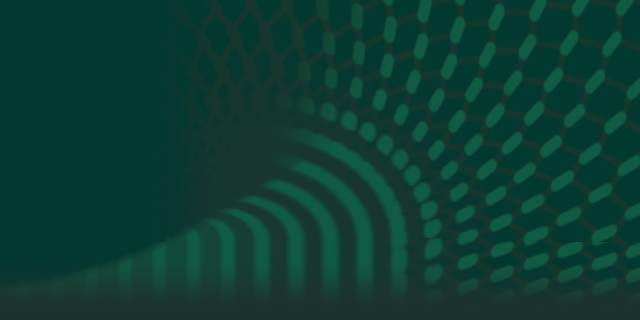
Reproduce this background procedurally as a WebGL 2 fragment shader.

```glsl
#version 300 es
precision highp float;
// A flared tunnel of hexagonal mesh, lit green on its radial bonds.
// Each pixel is mapped to a ring position and an angle on nested ellipses,
// then a honeycomb of pills and struts is drawn in that curved space.
uniform vec2 u_resolution;
out vec4 fragColor;

// Colours
const vec3 DEEP_TEAL = vec3(0.005, 0.218, 0.190);
const vec3 STRUT_GREY = vec3(0.092, 0.215, 0.180);
const vec3 BOND_GREEN = vec3(0.060, 0.355, 0.262);
const vec3 FLOOR_GREY = vec3(0.110, 0.200, 0.178);

// Sizes, in canvas heights
const float AXIS_Y = 0.245;       // below this the rings run straight down
const float RING_STEP = 0.107;
const float RING_ORIGIN = 1.568;
const float ANGLE_STEP = 0.131;   // radians between bonds
const float ANGLE_PHASE = 0.157;
const float WALL_STEP = 0.078;    // bond spacing under the axis
const float BOND_RADIUS = 0.019;
const float STRUT_RADIUS = 0.011;
const float BOND_TILT = 0.35;

// Smooth ramp: near zero for negative x, near x for positive x
float softRamp(float x, float width) {
    return 0.5 * (x + sqrt(x * x + width * width));
}

// Radii of the ring whose right edge lies at s
vec2 ringRadii(float s) {
    return vec2(softRamp(s - 0.828, 0.286), 1.03 * softRamp(s - 0.977, 0.3125));
}

// Point on the scale of ring s, where the ring has length one
vec2 toRing(vec2 p, float s) {
    vec2 radii = ringRadii(s);
    return (p - vec2(s - radii.x, AXIS_Y)) / radii;
}

// Finds the ring through p by bisection
float findRing(vec2 p) {
    if (p.y <= AXIS_Y) return p.x;
    float low = 0.0, high = 4.0;
    for (int i = 0; i < 18; i++) {
        float middle = 0.5 * (low + high);
        if (length(toRing(p, middle)) < 1.0) high = middle;
        else low = middle;
    }
    return 0.5 * (low + high);
}

float segmentDistance(vec2 p, vec2 a, vec2 b) {
    vec2 along = b - a;
    float h = clamp(dot(p - a, along) / dot(along, along), 0.0, 1.0);
    return length(p - a - along * h);
}

// Soft coverage of a shape with signed distance d
float cover(float d, float blur) {
    return 1.0 - smoothstep(-blur, blur, d);
}

void main() {
    vec2 p = gl_FragCoord.xy / u_resolution.y;
    float blur = max(0.0055, 0.75 / u_resolution.y);

    // Curved coordinates
    float s = findRing(p);
    vec2 unit = toRing(p, s);
    bool curved = p.y > AXIS_Y;
    float angle = curved ? atan(unit.y, unit.x) : 0.0;
    vec2 radii = ringRadii(s);
    float arc = curved ? ANGLE_STEP * mix(radii.y, radii.x, abs(sin(angle))) : WALL_STEP;
    float turn = (angle - ANGLE_PHASE) / ANGLE_STEP;
    if (!curved) turn += (p.y - AXIS_Y) / WALL_STEP;

    // Honeycomb cell: x along the ring, y across it
    float ring = (s - RING_ORIGIN) / RING_STEP;
    float index = round(ring);
    float offset = turn - 0.5 * mod(index + 1.0, 2.0);
    vec2 cell = vec2((offset - round(offset)) * arc, (ring - index) * RING_STEP);

    // Radial bonds, merging into solid bands near the throat
    float spread = smoothstep(1.08, 1.50, s);
    float halfLength = mix(0.006, 0.021, smoothstep(1.2, 1.75, s));
    vec2 bond = vec2((cell.x - BOND_TILT * cell.y) * spread, cell.y);
    float bondDistance = segmentDistance(bond, vec2(0.0, -halfLength), vec2(0.0, halfLength));
    float throat = 1.0 - smoothstep(1.0, 1.5, s);
    float bonds = cover(bondDistance - BOND_RADIUS, blur + 0.009 * throat);

    // Struts between bond ends of neighbouring rings
    vec2 elbow = vec2(0.25 * arc, 0.5 * RING_STEP);
    float strutDistance = segmentDistance(abs(cell), vec2(0.0, 0.021), elbow);
    float struts = cover(strutDistance - STRUT_RADIUS, blur * 1.3);

    // Where the mesh and its light show
    float lip = 0.1016 + 0.1 * p.x + 0.3456 * p.x * p.x;
    float underLip = smoothstep(-0.02, 0.025, lip - p.y);
    float meshMask = max(underLip, mix(0.06, 1.0, smoothstep(0.45, 0.72, p.x)));
    float facing = 1.0 - smoothstep(0.95, 1.55, angle);
    float light = max(underLip, facing * smoothstep(0.78, 1.04, p.x));
    light *= mix(0.75, 1.0, smoothstep(0.1, 0.6, p.x));

    // Layers from back to front
    float haze = 0.8 * (1.0 - smoothstep(1.15, 1.65, s)) * smoothstep(0.5, 0.8, p.x);
    haze = max(haze, underLip * (1.0 - smoothstep(0.9, 1.5, s)));
    vec3 color = mix(DEEP_TEAL, STRUT_GREY, haze * meshMask);
    color = mix(color, STRUT_GREY, max(struts, bonds) * meshMask * 0.9);
    float glow = 0.5 * underLip * (1.0 - smoothstep(0.55, 0.95, s));
    color = mix(color, BOND_GREEN, max(bonds * light, glow));

    // Grey floor fading up from the bottom edge
    float ground = 1.0 - smoothstep(0.03, 0.19, p.y);
    color = mix(color, FLOOR_GREY, ground);
    fragColor = vec4(color, 1.0);
}
```
